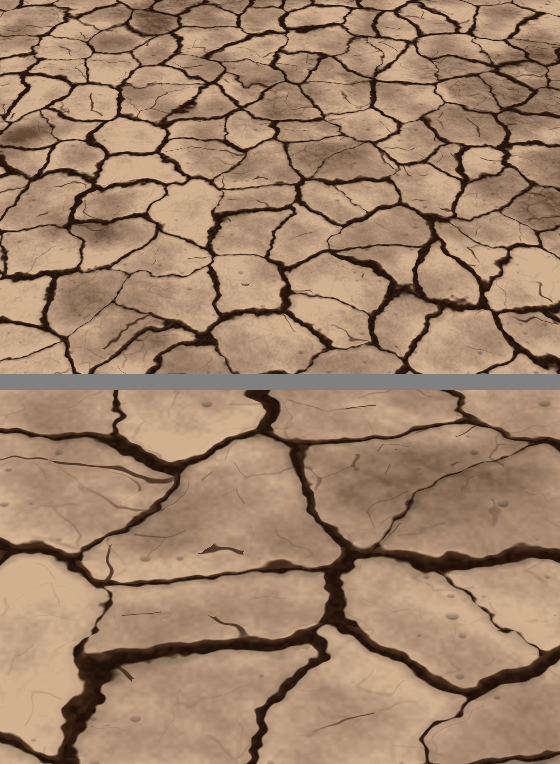
Top, the full canvas; bottom, a detail of the centre.
Write a Shadertoy shader that draws this texture.

```glsl
// Sun-baked cracked mud plates receding across a plain.

const float HORIZON = 2.3;        // height of the vanishing line, in canvas heights
const vec2  GROUND_SCALE = vec2(10.9, 32.0);
const vec2  MAIN_WIDTH = vec2(0.008, 0.066);   // thinnest and widest half widths
const vec2  BRANCH_WIDTH = vec2(-0.10, 0.030); // negative widths stay closed
const vec2  HAIR_WIDTH = vec2(-0.09, 0.045);
const vec3  LIGHT_MUD = vec3(0.82, 0.69, 0.565);
const vec3  MID_MUD   = vec3(0.67, 0.55, 0.45);
const vec3  DULL_MUD  = vec3(0.55, 0.44, 0.355);
const vec3  DAMP_MUD  = vec3(0.40, 0.30, 0.22);
const vec3  CRACK_WALL = vec3(0.27, 0.175, 0.11);
const vec3  CRACK_DEEP = vec3(0.12, 0.06, 0.03);

struct Crack {
    float dist;   // distance to the crack lip, negative inside
    vec2 toward;  // direction to the nearest neighbouring plate
    vec2 cell;    // identity of the plate
};

// Integer hash, two values in 0..1
vec2 hash2(vec2 p) {
    uvec2 v = uvec2(ivec2(floor(p)) + 4096) * 1664525u + 1013904223u;
    v.x += v.y * 1664525u;
    v.y += v.x * 1664525u;
    v ^= v >> 16u;
    v.x += v.y * 1664525u;
    v.y += v.x * 1664525u;
    v ^= v >> 16u;
    return vec2(v & 65535u) / 65535.0;
}

vec2 noise2(vec2 p) {
    vec2 i = floor(p), f = fract(p);
    f = f * f * (3.0 - 2.0 * f);
    return mix(mix(hash2(i), hash2(i + vec2(1, 0)), f.x),
               mix(hash2(i + vec2(0, 1)), hash2(i + vec2(1, 1)), f.x), f.y);
}

float fbm(vec2 p) {
    float sum = 0.0, amp = 0.53;
    for (int i = 0; i < 4; i++) {
        sum += amp * noise2(p).x;
        p = mat2(1.6, 1.2, -1.2, 1.6) * p + 17.3;
        amp *= 0.5;
    }
    return sum;
}

float smoothMin(float a, float b, float k) {
    float h = max(k - abs(a - b), 0.0) / k;
    return min(a, b) - 0.25 * k * h * h;
}

// Voronoi borders, each with its own width
Crack crackField(vec2 p, vec2 widths, float rounding) {
    vec2 base = floor(p), f = p - base, nearCell = vec2(0), nearPoint = vec2(9);
    for (int y = -1; y <= 1; y++)
    for (int x = -1; x <= 1; x++) {
        vec2 c = vec2(x, y);
        vec2 r = c + 0.06 + 0.88 * hash2(base + c) - f;
        if (dot(r, r) < dot(nearPoint, nearPoint)) { nearPoint = r; nearCell = c; }
    }
    Crack result = Crack(9.0, vec2(0, 1), base + nearCell);
    float closest = 9.0;
    for (int y = -2; y <= 2; y++)
    for (int x = -2; x <= 2; x++) {
        if (x == 0 && y == 0) continue;
        vec2 c = nearCell + vec2(x, y);
        vec2 r = c + 0.06 + 0.88 * hash2(base + c) - f;
        vec2 n = normalize(r - nearPoint);
        float width = mix(widths.x, widths.y, hash2(2.0 * base + c + nearCell + 531.0).x);
        float d = dot(0.5 * (r + nearPoint), n) - width;
        if (d < closest) { closest = d; result.toward = n; }
        result.dist = smoothMin(result.dist, d, rounding);
    }
    return result;
}

float coverage(float d, float blur) { return 1.0 - smoothstep(-blur, blur, d); }

vec3 mudColor(float tone) {
    vec3 col = mix(DAMP_MUD, DULL_MUD, clamp(tone * 2.0 + 1.0, 0.0, 1.0));
    col = mix(col, MID_MUD, clamp(tone * 2.0, 0.0, 1.0));
    return mix(col, LIGHT_MUD, clamp(tone * 2.0 - 1.0, 0.0, 1.0));
}

void mainImage(out vec4 fragColor, in vec2 fragCoord) {
    // Perspective ground plane, one unit per plate
    vec2 uv = fragCoord / iResolution.y;
    float depth = HORIZON - uv.y;
    vec2 ground = GROUND_SCALE * vec2(uv.x - 0.75, 1.0) / depth;
    vec2 pixel = GROUND_SCALE / vec2(depth, depth * depth) / iResolution.y;

    // Bent and crumbly crack paths
    vec2 p = ground + 0.40 * (noise2(ground * 1.4) - 0.5)
           + 0.13 * (noise2(ground * 4.5) - 0.5) + 0.045 * (noise2(ground * 13.0) - 0.5);
    Crack plate = crackField(p, MAIN_WIDTH, 0.07);
    vec2 plateRandom = hash2(plate.cell + 77.0);
    Crack branch = crackField(p * 1.7 + plateRandom * 40.0, BRANCH_WIDTH, 0.03);
    Crack hair = crackField(p * 4.2 + 9.0, HAIR_WIDTH, 0.03);
    float edge = plate.dist + 0.022 * (noise2(ground * 22.0).x - 0.5);

    // Plate surface: pale rims, blotches, damp stains and grit
    float stain = smoothstep(0.50, 0.68, fbm(ground * 0.42 + 31.0));
    float relief = fbm(ground * 5.0) - fbm(ground * 5.0 + vec2(0.15, 0.30));
    float grit = noise2(ground * vec2(38.0, 30.0)).x - 0.5;
    float tone = 0.66 + 1.7 * (fbm(ground * 1.5) - 0.5) + 0.35 * (plateRandom.x - 0.5)
               + 0.24 * exp(-7.0 * max(edge, 0.0)) - 0.75 * stain
               + (0.45 + 0.6 * stain) * relief + 0.22 * grit;
    vec3 col = mudColor(tone);

    // Lips of the plates catch light or fall into shade
    float lip = 1.0 - smoothstep(0.0, 0.07, edge);
    col *= 1.0 - lip * (0.10 + 0.12 * plate.toward.y);

    // Loose crumbs with a dark underside
    vec2 crumbCell = floor(ground * 6.0), crumbRandom = hash2(crumbCell + 211.0);
    vec2 crumb = fract(ground * 6.0) - 0.3 - 0.4 * crumbRandom;
    float crumbSize = 0.22 * fract(crumbRandom.x * 37.0) * step(0.86, crumbRandom.y);
    float crumbMask = coverage(length(crumb) - crumbSize, 6.0 * pixel.y) * step(0.04, crumbSize);
    col *= 1.0 - crumbMask * (0.18 - 0.9 * crumb.y);

    // Thin branches and hairlines
    float hairBlur = 4.2 * length(pixel * hair.toward);
    float hairMask = coverage(hair.dist, hairBlur) * (0.12 + 0.45 * stain);
    col = mix(col, CRACK_WALL, hairMask);
    float branchBlur = 1.7 * length(pixel * branch.toward) * 0.8;
    float branchFade = smoothstep(0.30, 0.55, noise2(ground * 2.3 + 5.0).x);
    col = mix(col, CRACK_WALL * 0.9, coverage(branch.dist, branchBlur) * branchFade * 0.85);

    // Main cracks: far walls show, near sides are in deep shadow
    float wall = smoothstep(0.3, -0.8, plate.toward.y) * smoothstep(-0.06, 0.0, edge);
    vec3 crackColor = mix(CRACK_DEEP, CRACK_WALL, wall + 0.5 * grit + 0.15);
    float crackBlur = 0.75 * length(pixel * plate.toward);
    col = mix(col, crackColor, coverage(edge, crackBlur + 0.004));

    fragColor = vec4(clamp(col, 0.0, 1.0), 1.0);
}
```
